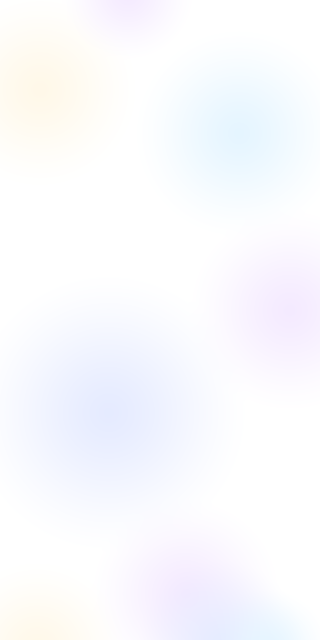
Give the GLSL for this background, as a Shadertoy shader.

```glsl
const vec3 PAPER = vec3(1.0);
const vec3 CREAM = vec3(1.0, 0.973, 0.912);
const vec3 SKY = vec3(0.897, 0.960, 1.0);
const vec3 LILAC = vec3(0.957, 0.917, 1.0);
const vec3 PERIWINKLE = vec3(0.898, 0.920, 1.0);

// Share of the eased curve in the otherwise linear falloff
const float SOFTNESS = 0.5;

// Canvas is 1 wide and 2 high
const vec2 CANVAS = vec2(1.0, 2.0);

const int GLOW_COUNT = 9;

// Glow centre x, centre y, radius
const vec3 GLOWS[GLOW_COUNT] = vec3[](
    vec3(0.125, 1.720, 0.31),
    vec3(0.747, 1.583, 0.33),
    vec3(0.906, 1.030, 0.32),
    vec3(0.340, 0.710, 0.44),
    vec3(0.580, 0.145, 0.30),
    vec3(0.690, -0.010, 0.26),
    vec3(0.840, -0.030, 0.19),
    vec3(0.117, -0.030, 0.28),
    vec3(0.400, 2.020, 0.21)
);

const vec3 TINTS[GLOW_COUNT] = vec3[](
    CREAM, SKY, LILAC, PERIWINKLE, LILAC, PERIWINKLE, SKY, CREAM, LILAC
);

// 1 at the centre, fading to 0 at the radius
float glowStrength(vec2 p, vec3 glow) {
    float t = clamp(1.0 - length(p - glow.xy) / glow.z, 0.0, 1.0);
    return mix(t, smoothstep(0.0, 1.0, t), SOFTNESS);
}

void mainImage(out vec4 fragColor, in vec2 fragCoord) {
    vec2 p = fragCoord / iResolution.xy * CANVAS;

    // Layer the glows from first to last
    vec3 color = PAPER;
    for (int i = 0; i < GLOW_COUNT; i++) {
        color = mix(color, TINTS[i], glowStrength(p, GLOWS[i]));
    }

    fragColor = vec4(color, 1.0);
}
```
